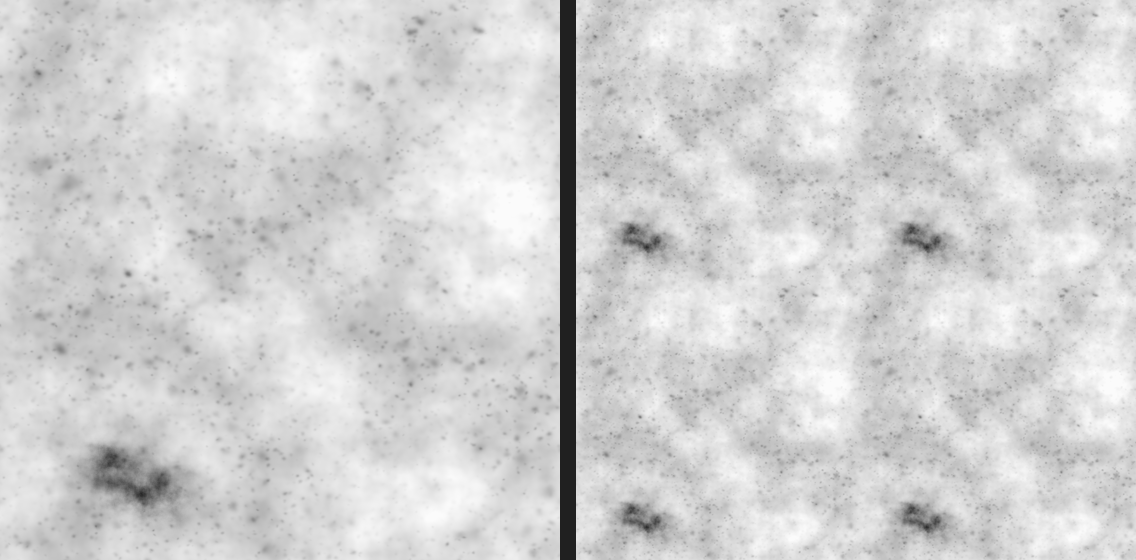
Left: one tile. Right: repeated 2 by 2.
Reproduce this texture procedurally as a Shadertoy shader.

```glsl
// Pale grey mottled surface: soft clouds, scattered blurred specks and a dark stain; tiles.

const float BASE_GREY = 0.862;
const float DARKEST = 0.10;

// Three random values in 0..1 for a lattice cell that wraps at period
vec3 hashCell(vec2 cell, float period, float seed) {
    uvec3 v = uvec3(vec3(mod(cell, period), seed));
    v = v * 1664525u + 1013904223u;
    v.x += v.y * v.z; v.y += v.z * v.x; v.z += v.x * v.y;
    v ^= v >> 16u;
    v.x += v.y * v.z; v.y += v.z * v.x; v.z += v.x * v.y;
    return vec3(v >> 8u) / 16777216.0;
}

float gradientDot(vec2 cell, vec2 offset, float period, float seed) {
    float angle = 6.28319 * hashCell(cell, period, seed).x;
    return dot(vec2(cos(angle), sin(angle)), offset);
}

// Wrapping gradient noise, roughly -0.7..0.7
float noise(vec2 p, float period, float seed) {
    p *= period;
    vec2 i = floor(p), f = fract(p);
    vec2 u = f * f * f * (f * (f * 6.0 - 15.0) + 10.0);
    vec2 e = vec2(1.0, 0.0);
    float low = mix(gradientDot(i, f, period, seed),
                    gradientDot(i + e, f - e, period, seed), u.x);
    float high = mix(gradientDot(i + e.yx, f - e.yx, period, seed),
                     gradientDot(i + 1.0, f - 1.0, period, seed), u.x);
    return mix(low, high, u.y);
}

float fbm(vec2 p, float period, float gain, float seed) {
    float sum = 0.0, amplitude = 1.0;
    for (int octave = 0; octave < 5; octave++) {
        sum += amplitude * noise(p, period, seed + float(octave));
        amplitude *= gain;
        period *= 2.0;
    }
    return sum;
}

// Blurred roundish specks, one per cell; high rarity leaves only a few strong ones
float specks(vec2 p, float period, float radius, float rarity, float seed) {
    p *= period;
    vec2 home = floor(p);
    float sum = 0.0;
    for (int y = -1; y <= 1; y++)
    for (int x = -1; x <= 1; x++) {
        vec2 cell = home + vec2(x, y);
        vec3 place = hashCell(cell, period, seed);
        vec3 form = hashCell(cell, period, seed + 50.0);
        vec2 d = p - cell - place.xy;
        float angle = (form.x - 0.5) * 1.6;
        d = mat2(cos(angle), -sin(angle), sin(angle), cos(angle)) * d;
        d *= vec2(0.9, 1.0 + 0.25 * form.y) / (radius * mix(0.5, 1.0, form.z));
        sum += pow(place.z, rarity) * exp(-dot(d, d));
    }
    return sum;
}

// Soft tilted oval, measured to its nearest wrapped copy
float stain(vec2 p, vec2 centre, vec2 size, float angle) {
    vec2 d = p - centre;
    d -= round(d);
    d = mat2(cos(angle), -sin(angle), sin(angle), cos(angle)) * d / size;
    return exp(-dot(d, d));
}

void mainImage(out vec4 fragColor, in vec2 fragCoord) {
    vec2 p = fragCoord / iResolution.xy;

    // Gentle distortion frays the outlines
    vec2 fray = vec2(fbm(p, 24.0, 0.5, 11.0), fbm(p, 24.0, 0.5, 21.0));
    vec2 q = p + 0.003 * fray;
    vec2 r = p + 0.02 * fray;

    // Cloudy ground
    float cloud = fbm(p + 0.004 * fray, 4.0, 0.62, 1.0);
    float grey = BASE_GREY + 0.175 * cloud;

    // Specks gather where the ground is dark
    float gather = mix(0.45, 1.3, smoothstep(0.35, -0.35, cloud + 0.6 * noise(p, 9.0, 31.0)));
    float fine = 0.12 * specks(q, 76.0, 0.30, 4.0, 101.0)
               + 0.14 * specks(q, 47.0, 0.28, 5.0, 201.0);
    float coarse = 0.13 * specks(q, 28.0, 0.34, 4.0, 301.0)
                 + 0.13 * specks(q, 15.0, 0.34, 5.0, 351.0)
                 + 0.33 * specks(q, 20.0, 0.18, 18.0, 401.0);
    grey -= gather * (fine + coarse);

    // Faint smudges
    float smudge = stain(r, vec2(0.57, 0.40), vec2(0.07, 0.045), 0.0)
                 + stain(r, vec2(0.87, 0.40), vec2(0.11, 0.045), 0.1)
                 + stain(r, vec2(0.69, 0.19), vec2(0.08, 0.035), 0.2)
                 + stain(r, vec2(0.41, 0.52), vec2(0.06, 0.05), -0.3);
    grey -= 0.08 * smudge;

    // Heavy clotted stain with a dark core
    float clots = clamp(0.9 + 0.8 * fbm(p, 24.0, 0.55, 41.0), 0.35, 1.6);
    float halo = stain(r, vec2(0.235, 0.15), vec2(0.125, 0.075), -0.5);
    float core = stain(r, vec2(0.255, 0.125), vec2(0.068, 0.036), -0.15)
               + 0.75 * stain(r, vec2(0.19, 0.175), vec2(0.03, 0.023), -0.3);
    grey -= 0.24 * halo * (0.5 + 0.5 * clots) + 0.38 * core * clots;

    fragColor = vec4(vec3(clamp(grey, DARKEST, 0.985)), 1.0);
}
```
